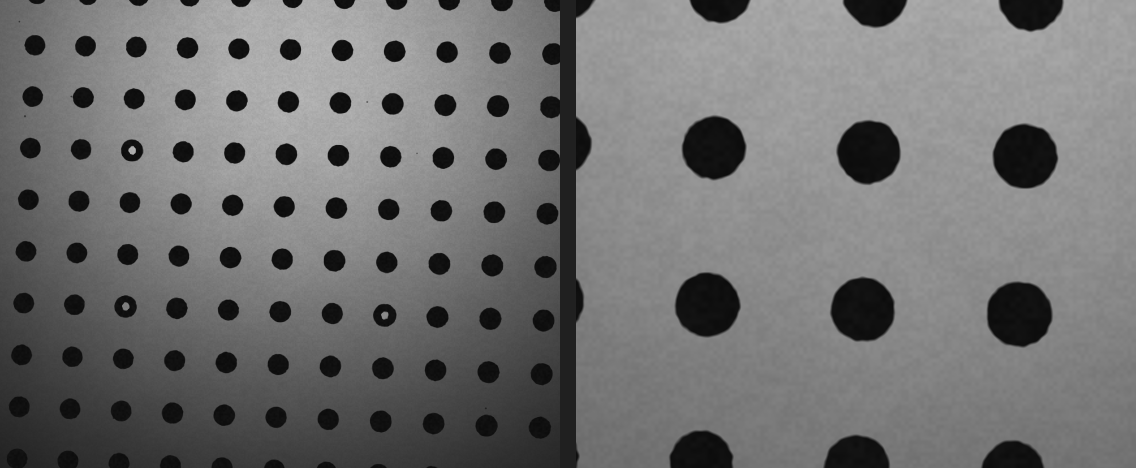
Left, the full canvas; right, a detail of the centre.
Write a Shadertoy shader that draws this pattern.

```glsl
// A slightly tilted, perspective-stretched grid of black ink dots on grey paper.
// The bent lattice is inverted by iteration to find the nearest dot; three dots
// are hollow markers. A soft lamp glow, paper grain and specks finish the sheet.

float hash(vec2 p) {
    vec3 q = fract(vec3(p.xyx) * 0.1031);
    q += dot(q, q.yzx + 33.33);
    return fract((q.x + q.y) * q.z);
}

float noise(vec2 p) {
    vec2 i = floor(p), f = fract(p);
    f *= f * (3.0 - 2.0 * f);
    return mix(mix(hash(i), hash(i + vec2(1, 0)), f.x),
               mix(hash(i + vec2(0, 1)), hash(i + vec2(1, 1)), f.x), f.y);
}

// Dot centre for column c.x and row c.y, in canvas widths from the top left
vec2 gridPoint(vec2 c) {
    return vec2(0.0665 + c.x * (0.08997 + 0.000247 * c.x + 0.000065 * c.y) - 0.004 * c.y,
                -0.0108 + c.y * (0.09154 + 0.000078 * c.y + 0.000309 * c.x) + 0.00126 * c.x);
}

// Column and row whose dot is nearest to p
vec2 nearestCell(vec2 p) {
    vec2 c = p / 0.094;
    for (int k = 0; k < 5; k++) c += (p - gridPoint(c)) / 0.094;
    return round(c);
}

bool isMarker(vec2 cell) {
    return cell == vec2(2, 3) || cell == vec2(2, 6) || cell == vec2(7, 6);
}

float paperShade(vec2 p) {
    // Lamp glow, brightest near the top centre
    vec2 d = p - vec2(0.53, 0.115);
    float shade = 0.69 * exp(-2.0 * d.x * d.x - 2.1 * d.y * d.y);

    // Fine grain, faint fibres and broad mottling
    float grain = 0.06 * (noise(p * 430.0) - 0.5)
                + 0.04 * (noise(p * vec2(110.0, 190.0) + 17.0) - 0.5)
                + 0.03 * (noise(p * 22.0 + 5.0) - 0.5);
    return shade * (1.0 + grain);
}

// Coverage of sparse dark specks, at most one per square
float specks(vec2 p, float soft) {
    vec2 cell = floor(p * 13.0);
    vec2 spot = (cell + 0.2 + 0.6 * vec2(hash(cell + 3.1), hash(cell + 8.7))) / 13.0;
    float radius = 0.0008 + 0.001 * hash(cell + 21.0);
    float ink = 1.0 - smoothstep(-soft, soft, length(p - spot) - radius);
    return 0.55 * ink * step(0.93, hash(cell + 40.0));
}

void mainImage(out vec4 fragColor, in vec2 fragCoord) {
    vec2 p = vec2(fragCoord.x, iResolution.y - fragCoord.y) / iResolution.x;
    float soft = max(0.0011, 0.8 / iResolution.x);

    // Ink dot with a slightly ragged rim, growing towards the right
    vec2 cell = nearestCell(p);
    vec2 offset = p - gridPoint(cell);
    float ragged = 0.0011 * (noise(p * 260.0) - 0.5);
    float radius = 0.0183 + 0.00012 * cell.x + 0.0005 * (hash(cell + 60.0) - 0.5);
    bool marker = isMarker(cell);
    if (marker) radius += 0.0014;
    float ink = 1.0 - smoothstep(-soft, soft, length(offset) - radius + ragged);

    // Paper showing through the marker centres
    if (marker) {
        float hole = length(offset * vec2(1.08, 0.95)) - 0.0068 + 2.0 * ragged;
        ink *= smoothstep(-soft, soft, hole);
    }

    float paper = paperShade(p);
    if (marker && length(offset) < 0.012) paper = min(paper * 1.25, 0.75);
    paper *= 1.0 - specks(p, soft);

    // Worn, faintly mottled ink
    float inkShade = 0.042 + 0.025 * noise(p * 300.0 + 9.0) + 0.012 * noise(p * 60.0);
    fragColor = vec4(vec3(mix(paper, inkShade, ink)), 1.0);
}
```
